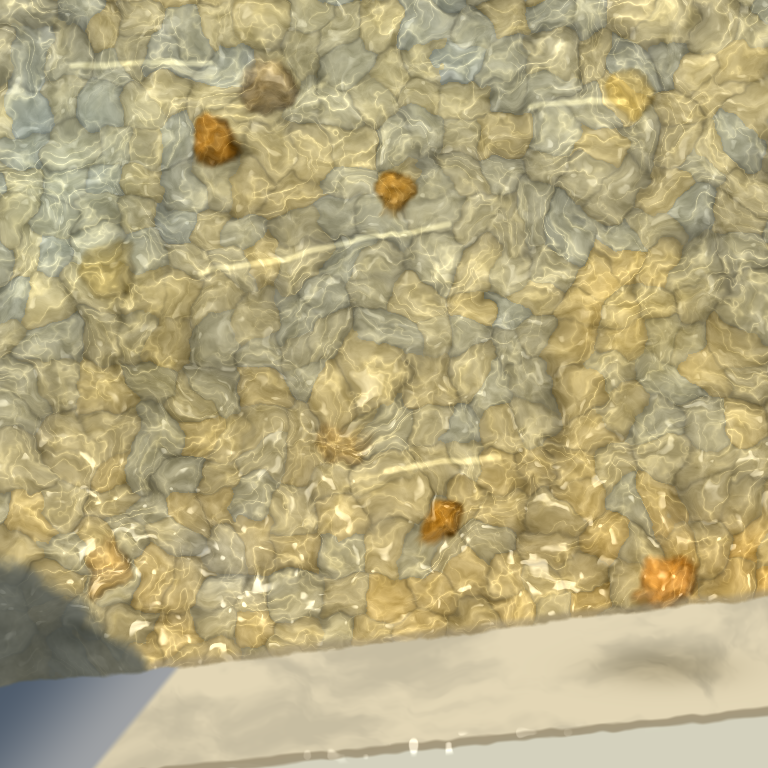
A WebGL 1 fragment shader for this texture:

```glsl
precision highp float;
// Sunlit pebbles under rippling shallow water, bounded by a marble ledge.
// Voronoi stones and warped ridged noise make the bed and its caustics;
// lines and soft ellipses place the shore, shadow and coloured stones.
uniform vec2 u_resolution;

float hash(vec2 p) {
  vec3 q = fract(p.xyx * 0.1031);
  q += dot(q, q.yzx + 33.33);
  return fract((q.x + q.y) * q.z);
}

float noise(vec2 p) {
  vec2 i = floor(p), f = fract(p);
  f = f * f * (3.0 - 2.0 * f);
  return mix(mix(hash(i), hash(i + vec2(1, 0)), f.x),
             mix(hash(i + vec2(0, 1)), hash(i + 1.0), f.x), f.y);
}

float fbm(vec2 p) {
  float sum = 0.0, amp = 0.5;
  for (int i = 0; i < 5; i++) {
    sum += amp * noise(p);
    p = mat2(1.6, 1.2, -1.2, 1.6) * p + 7.3;
    amp *= 0.5;
  }
  return sum / 0.97;
}

float ridge(vec2 p, float sharpness) {
  return pow(1.0 - abs(2.0 * noise(p) - 1.0), sharpness);
}

// x: nearest distance, y: gap to the next stone, z: stone id
vec3 stones(vec2 p) {
  vec2 cell = floor(p);
  vec3 best = vec3(9.0, 9.0, 0.0);
  for (int j = -1; j <= 1; j++) {
    for (int i = -1; i <= 1; i++) {
      vec2 c = cell + vec2(i, j);
      float d = length(c + 0.15 + 0.7 * vec2(hash(c), hash(c + 41.7)) - p);
      if (d < best.x) best = vec3(d, best.x, hash(c + 83.1));
      else best.y = min(best.y, d);
    }
  }
  return vec3(best.x, best.y - best.x, best.z);
}

float segment(vec2 p, vec2 a, vec2 b) {
  vec2 d = b - a;
  return length(p - a - d * clamp(dot(p - a, d) / dot(d, d), 0.0, 1.0));
}

float spot(vec2 p, vec2 center, vec2 radius) {
  vec2 d = (p - center) / radius;
  return exp(-dot(d, d));
}

// A tinted stone with a dark rim and lit, mottled top
vec3 pebble(vec3 col, vec2 p, vec2 center, vec2 radius, vec3 tint, float amount) {
  float d = length((p - center) / radius);
  float light = 0.65 + 0.65 * fbm(p * 75.0) - 0.3 * smoothstep(0.5, 1.0, d);
  light += 0.12 * (p.y - center.y + center.x - p.x) / radius.y;
  return mix(col, tint * light, amount * (1.0 - smoothstep(0.8, 1.12, d)));
}

vec3 waterBed(vec2 p) {
  vec2 warp = vec2(fbm(p * 11.0), fbm(p * 11.0 + 19.0)) - 0.5;
  vec2 q = p + 0.07 * warp + 0.012 * (vec2(noise(p * 45.0), noise(p * 45.0 + 9.0)) - 0.5);
  float low = 1.0 - smoothstep(0.15, 0.6, p.y);
  vec3 s = stones(q * 19.0);
  // Regional colour
  vec3 col = mix(vec3(0.67, 0.64, 0.50), vec3(0.72, 0.64, 0.43), low * 0.75);
  col = mix(col, vec3(0.62, 0.66, 0.61), 0.75 * spot(p, vec2(0.08, 0.76), vec2(0.13, 0.15)));
  col = mix(col, vec3(0.64, 0.66, 0.59), 0.6 * spot(p, vec2(0.46, 0.92), vec2(0.25, 0.13)));
  col = mix(col, vec3(0.79, 0.68, 0.38), 0.6 * spot(p, vec2(0.84, 0.58), vec2(0.09, 0.08)));
  col = mix(col, vec3(0.80, 0.64, 0.32), 0.55 * spot(p, vec2(0.95, 0.26), vec2(0.14, 0.06)));
  col = mix(col, vec3(0.49, 0.45, 0.29), 0.5 * spot(q, vec2(0.21, 0.51), vec2(0.08, 0.09)));
  col = mix(col, vec3(0.72, 0.72, 0.66), 0.6 * spot(p, vec2(0.29, 0.27), vec2(0.07, 0.06)));
  col *= 0.83 + 0.34 * fbm(p * 14.0 + 3.0);
  // Stone faces and gaps
  col *= mix(vec3(0.94, 0.97, 1.03), vec3(1.07, 1.01, 0.87), s.z);
  col *= 1.05 - 0.22 * smoothstep(0.3, 0.8, s.x) - 0.1 * (1.0 - smoothstep(0.0, 0.15, s.y));
  // Coloured stones
  col = pebble(col, q, vec2(0.293, 0.815), vec2(0.031, 0.035), vec3(0.66, 0.46, 0.16), 0.9);
  col = pebble(col, q, vec2(0.504, 0.750), vec2(0.030, 0.036), vec3(0.68, 0.49, 0.17), 0.9);
  col = pebble(col, q, vec2(0.573, 0.322), vec2(0.039, 0.033), vec3(0.70, 0.48, 0.15), 0.9);
  col = pebble(col, q, vec2(0.870, 0.250), vec2(0.046, 0.036), vec3(0.80, 0.53, 0.20), 0.8);
  col = pebble(col, q, vec2(0.341, 0.893), vec2(0.040, 0.038), vec3(0.55, 0.46, 0.30), 0.7);
  col = pebble(col, q, vec2(0.820, 0.876), vec2(0.032, 0.026), vec3(0.84, 0.70, 0.33), 0.6);
  col = pebble(col, q, vec2(0.150, 0.642), vec2(0.030, 0.035), vec3(0.70, 0.60, 0.30), 0.5);
  col = pebble(col, q, vec2(0.456, 0.434), vec2(0.045, 0.036), vec3(0.73, 0.57, 0.29), 0.5);
  col = pebble(col, q, vec2(0.130, 0.258), vec2(0.027, 0.045), vec3(0.78, 0.61, 0.32), 0.6);
  // Fine caustics and grain
  vec2 r = mat2(0.9, -0.4, 0.4, 0.9) * (p + 0.15 * warp);
  float web = ridge(r * vec2(32.0, 75.0), 5.0) * noise(p * 23.0);
  web += 0.7 * ridge(r.yx * vec2(45.0, 95.0) + 5.0, 5.0) * noise(p * 17.0 + 8.0);
  col += vec3(0.27, 0.25, 0.18) * (web - 0.12);
  col += 0.26 * (fbm(q * vec2(70.0, 95.0)) - 0.5);
  col += 0.35 * smoothstep(0.78, 0.95, noise(q * 85.0)) * (0.35 + 0.65 * low);
  // Long ripple highlights
  vec2 w = p + 0.025 * warp;
  float crest = min(segment(w, vec2(0.26, 0.642), vec2(0.46, 0.685)),
                    segment(w, vec2(0.46, 0.685), vec2(0.58, 0.708)));
  crest = min(crest, segment(w, vec2(0.09, 0.915), vec2(0.27, 0.924)));
  crest = min(crest, segment(w, vec2(0.69, 0.857), vec2(0.81, 0.870)));
  crest = min(crest, segment(w, vec2(0.50, 0.385), vec2(0.65, 0.405)));
  return col + vec3(0.24, 0.23, 0.17) * (1.0 - smoothstep(0.001, 0.006, crest));
}

vec3 ledge(vec2 p) {
  float vein = fbm(p * vec2(7.0, 16.0) + 2.0 * fbm(p * 6.0));
  vec3 col = mix(vec3(0.89, 0.84, 0.71), vec3(0.78, 0.74, 0.63), smoothstep(0.45, 0.75, vein));
  col -= 0.16 * spot(p, vec2(0.87, 0.13), vec2(0.09, 0.025)) * (0.5 + vein);
  // Joint and lower slab
  float joint = p.y - 0.0985 * (p.x - 0.26) + 0.004 * (noise(p * 60.0) - 0.5);
  col = mix(vec3(0.83, 0.82, 0.74), col, smoothstep(-0.004, 0.004, joint));
  col = mix(col, vec3(0.61, 0.56, 0.45), 0.85 * (1.0 - smoothstep(0.003, 0.008, abs(joint))));
  float glint = smoothstep(0.7, 0.85, noise(p * 65.0)) * spot(p, vec2(0.56, 0.028), vec2(0.16, 0.025));
  col += 0.3 * glint * (1.0 - smoothstep(0.006, 0.016, abs(joint)));
  // Shaded slab at the left
  float side = p.x - 0.124 - 0.83 * p.y;
  vec3 shade = mix(vec3(0.31, 0.36, 0.42), vec3(0.62, 0.63, 0.64), smoothstep(-0.21, 0.0, side));
  return mix(shade, col, smoothstep(-0.008, 0.006, side));
}

void main() {
  vec2 p = gl_FragCoord.xy / u_resolution;
  float wobble = fbm(p * 28.0) - 0.5;
  vec3 col = waterBed(p);
  // Cast shadow over the water
  float shadowTop = 0.275 - 0.45 * p.x - 1.5 * p.x * p.x + 0.035 * wobble;
  float shadow = 1.0 - smoothstep(-0.02, 0.015, p.y - shadowTop);
  col = mix(col, vec3(0.32, 0.34, 0.33) + 0.16 * wobble + 0.1 * (col - 0.5), 0.93 * shadow);
  // Wet shoreline
  float shore = p.y - mix(0.108 + 0.1 * p.x, 0.13 + 0.118 * (p.x - 0.22), step(0.22, p.x));
  shore += 0.012 * wobble;
  col = mix(col, vec3(0.61, 0.56, 0.46), 0.6 * (1.0 - smoothstep(0.003, 0.016, shore)) * (1.0 - shadow));
  col = mix(ledge(p), col, smoothstep(-0.003, 0.003, shore));
  gl_FragColor = vec4(clamp(col, 0.0, 1.0), 1.0);
}
```
